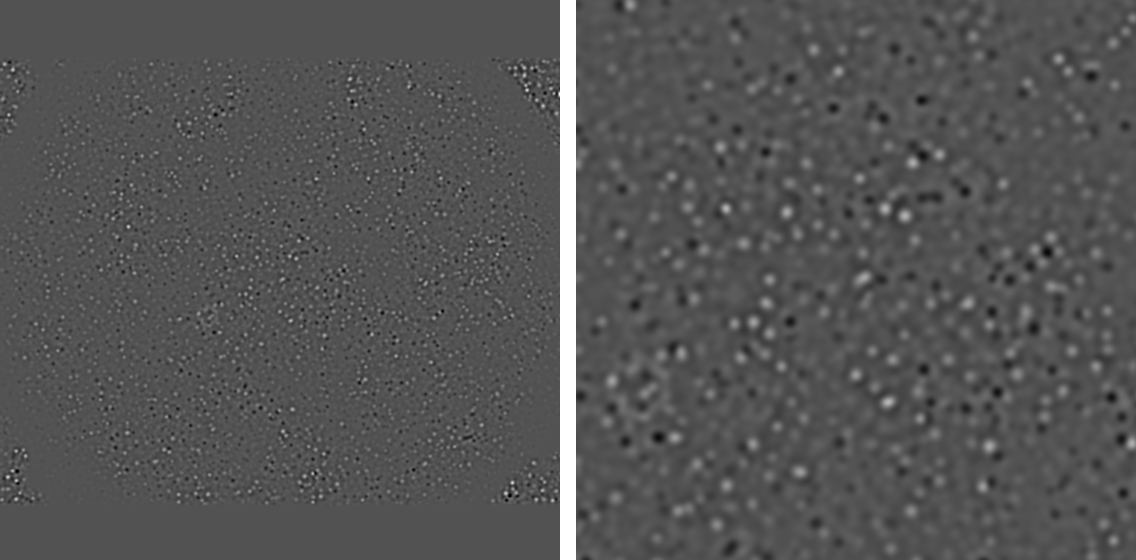
Left: the whole. Right: its middle third, enlarged.
Write a Shadertoy shader that draws this texture.

```glsl
// Band-passed grey grain: overlapping bright and dark specks in a wide strip, with a calm circular rim.

vec3 hash3(vec2 p) {
    vec3 q = fract(p.xyx * vec3(0.1031, 0.1030, 0.0973));
    q += dot(q, q.yxz + 33.33);
    return fract((q.xxy + q.yzz) * q.zyx);
}

float valueNoise(vec2 p) {
    vec2 i = floor(p), f = fract(p);
    f = f * f * (3.0 - 2.0 * f);
    float low = mix(hash3(i).x, hash3(i + vec2(1, 0)).x, f.x);
    float high = mix(hash3(i + vec2(0, 1)).x, hash3(i + vec2(1, 1)).x, f.x);
    return mix(low, high, f.y);
}

// Zero-mean spot: a core with an opposite halo
float spot(float distanceSquared, float radius) {
    float u = 0.5 * distanceSquared / (radius * radius);
    return (1.0 - u) * exp(-u);
}

// Two jittered spots per cell, of random sign, a few of them much stronger
float grain(vec2 uv) {
    float cellSize = 0.0105;
    float sum = 0.0;
    for (int layer = 0; layer < 2; layer++) {
        vec2 shift = 0.5 * float(layer) + vec2(0.0, 300.0 * float(layer));
        vec2 p = uv / cellSize + shift;
        vec2 cell = floor(p);
        for (int y = -1; y <= 1; y++)
        for (int x = -1; x <= 1; x++) {
            vec2 id = cell + vec2(x, y);
            vec3 rnd = hash3(id + 17.0);
            vec3 kind = hash3(id + 211.0);
            vec2 offset = (p - id - 0.5 - 0.75 * (rnd.xy - 0.5)) * cellSize;
            float strength = 0.036 + 0.28 * pow(rnd.z, 7.0);
            float polarity = kind.x < 0.58 ? 1.0 : -0.75;
            sum += polarity * strength * spot(dot(offset, offset), mix(0.0029, 0.0038, kind.y));
        }
    }
    return sum;
}

// Local contrast: mild patches and filaments inside, rough clusters in the corners
float contrast(vec2 uv) {
    float r = length(uv - 0.5);
    float patches = 0.5 * valueNoise(uv * 9.0 + 3.0) + 0.5 * valueNoise(uv * 27.0);
    float ridge = abs(valueNoise(uv * 13.0 + 40.0) - 0.5);
    float filaments = 1.0 - smoothstep(0.0, 0.09, ridge);
    float inside = mix(0.5, 1.15, smoothstep(0.25, 0.8, patches)) + 0.5 * filaments * patches;
    inside *= mix(1.0, 0.2, smoothstep(0.43, 0.52, r));
    float sparse = uv.y < 0.5 ? 0.15 : 0.0;
    float corners = 1.9 * smoothstep(0.2 + sparse, 0.55 + sparse, patches);
    float amount = mix(inside, corners, smoothstep(0.54, 0.555, r));
    return amount * (1.0 - smoothstep(0.391, 0.403, abs(uv.y - 0.497)));
}

void mainImage(out vec4 fragColor, in vec2 fragCoord) {
    vec2 uv = fragCoord / iResolution.xy;
    float grey = 0.323 + grain(uv) * contrast(uv);

    // Small faint ring left of the middle
    float ringDistance = length(uv - vec2(0.37, 0.437)) - 0.016;
    grey += 0.08 * spot(ringDistance * ringDistance, 0.0034);

    fragColor = vec4(vec3(clamp(grey, 0.0, 1.0)), 1.0);
}
```
